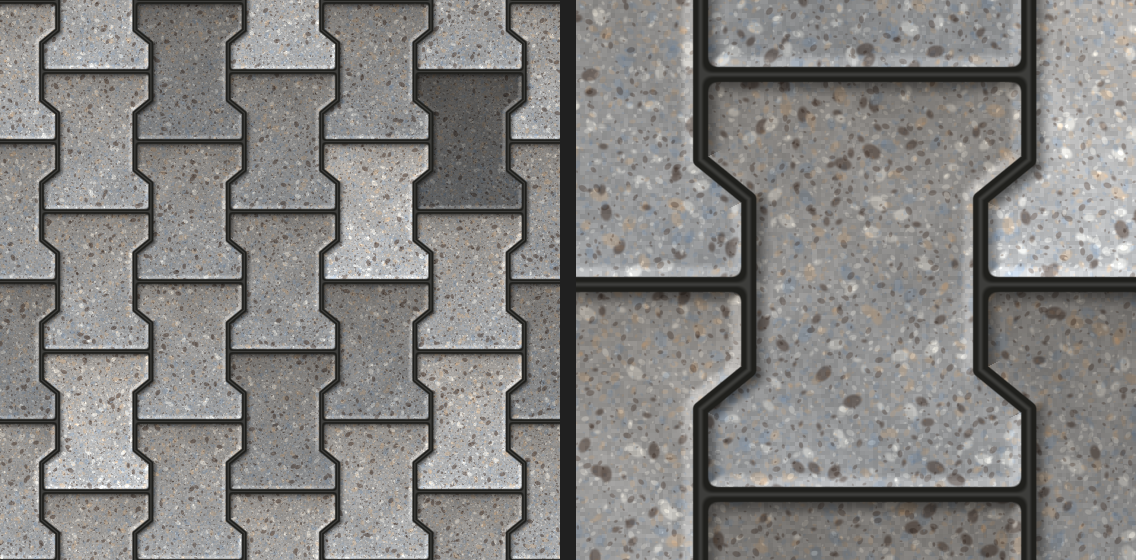
Left: the whole. Right: its middle third, enlarged.
This texture is drawn by a Shadertoy shader. Its source:

```glsl
// Interlocking concrete pavers: six staggered columns of four waisted stones.
// Each stone is folded to one quarter, where the distance to its zigzag side and
// flat end drives joint, lit rim and shadow. Cellular chips form the aggregate.

#define COLUMNS 6.0        // stones across
#define ROWS 4.0           // stones down
#define FLARE 0.086        // sideways swing of the side wall, in columns
#define SLANT 0.070        // half height of the slanted wall part
#define JOINT 0.027        // half width of the dark joint
#define RIM 0.066          // where the bevel ends
#define RIM_LIGHT 0.17     // brightness added on lit bevels
#define RIM_SHADE 0.50     // darkening on shaded bevels
#define CHIP_CELLS 96.0    // coarse aggregate cells across
#define GRAIN 0.13         // strength of the finest grain

const float STONE_H = COLUMNS / ROWS;
const float HALF_H = 0.5 * STONE_H;
const vec3 JOINT_COLOR = vec3(0.12, 0.12, 0.11);

// Brightness of each stone, column by column from the bottom up
const float TONES[24] = float[24](
    0.62, 0.52, 0.58, 0.63,  0.71, 0.61, 0.61, 0.64,
    0.61, 0.60, 0.57, 0.48,  0.53, 0.57, 0.53, 0.65,
    0.64, 0.52, 0.70, 0.54,  0.68, 0.62, 0.36, 0.60);

// Aggregate tints relative to the stone: brown, tan, blue grey, white
const vec3 CHIPS[4] = vec3[4](
    vec3(0.62, 0.55, 0.51), vec3(1.14, 1.03, 0.91),
    vec3(0.88, 0.95, 1.03), vec3(1.31, 1.30, 1.27));

vec3 hash3(vec2 p) {
    vec3 q = fract(p.xyx * vec3(0.1031, 0.1030, 0.0973));
    q += dot(q, q.yxz + 33.33);
    return fract((q.xxy + q.yzz) * q.zyx);
}

// Scatters randomly turned oval chips, one per cell
vec3 addChips(vec3 base, vec2 uv, float cells, float strength) {
    vec2 g = uv * cells;
    vec3 color = base;
    for (int j = -1; j <= 1; j++)
    for (int i = -1; i <= 1; i++) {
        vec2 cell = floor(g) + vec2(i, j);
        vec3 h = hash3(mod(cell, cells) + cells);
        vec2 o = g - cell - h.xy;
        float angle = 6.2832 * h.z;
        vec2 axis = vec2(cos(angle), sin(angle));
        float r = length(vec2(dot(o, axis), 1.5 * dot(o, vec2(-axis.y, axis.x))));
        float size = 0.16 + 0.42 * pow(fract(h.z * 7.3), 2.0);
        float mask = 1.0 - smoothstep(size - 0.16, size + 0.12, r);
        int kind = int(4.0 * fract(h.z * 31.7));
        color = mix(color, base * CHIPS[kind], mask * strength);
    }
    return color;
}

// Keeps the shorter of best and the vector from q to segment ab
void nearer(inout vec2 best, vec2 q, vec2 a, vec2 b) {
    vec2 ab = b - a;
    vec2 v = a + ab * clamp(dot(q - a, ab) / dot(ab, ab), 0.0, 1.0) - q;
    if (dot(v, v) < dot(best, best)) best = v;
}

// Position relative to the stone centre in a column; row is returned too
vec2 stoneLocal(vec2 p, float column, out float row) {
    float y = p.y - HALF_H * mod(column, 2.0);
    row = floor(y / STONE_H);
    return vec2(p.x - column, y - (row + 0.5) * STONE_H);
}

void mainImage(out vec4 fragColor, in vec2 fragCoord) {
    vec2 uv = fragCoord / iResolution.xy;
    vec2 p = uv * COLUMNS + vec2(-0.031, 0.016);
    float aa = COLUMNS / iResolution.y;

    // Find the stone, stepping to the neighbour beyond the zigzag wall
    float row, column = floor(p.x + 0.5);
    vec2 s = stoneLocal(p, column, row);
    float toEnd = HALF_H - abs(s.y);
    float halfWidth = 0.5 + FLARE * clamp((0.5 * HALF_H - toEnd) / SLANT, -1.0, 1.0);
    if (abs(s.x) > halfWidth) {
        column += sign(s.x);
        s = stoneLocal(p, column, row);
        toEnd = HALF_H - abs(s.y);
    }

    // Distance and outward direction to the wall and the end
    vec2 q = vec2(abs(s.x), toEnd), wall = vec2(9.0);
    vec2 wide = vec2(0.5 + FLARE, 0.5 * HALF_H - SLANT);
    vec2 waist = vec2(0.5 - FLARE, 0.5 * HALF_H + SLANT);
    nearer(wall, q, vec2(wide.x, 0.0), wide);
    nearer(wall, q, wide, waist);
    nearer(wall, q, waist, vec2(waist.x, HALF_H));
    float toWall = length(wall);
    vec2 outward = wall * vec2(sign(s.x), -sign(s.y)) / max(toWall, 1e-4);
    outward = mix(outward, vec2(0.0, sign(s.y)), smoothstep(-0.02, 0.02, toWall - toEnd));
    float blend = max(0.04 - abs(toWall - toEnd), 0.0);
    float edge = min(toWall, toEnd) - blend * blend / 0.16;

    // Stone tone: warm and dim at the top, cool and bright at the bottom
    int index = int(mod(column, COLUMNS)) * int(ROWS) + int(mod(row, ROWS));
    float down = 0.5 - s.y / STONE_H;
    vec3 color = TONES[index] * mix(vec3(0.96, 0.935, 0.905), vec3(1.04, 1.055, 1.07), down);
    color *= 1.0 - 0.16 * exp(-7.0 * (HALF_H - s.y));
    vec2 w = 6.2832 * uv;
    color *= 1.0 + 0.02 * (sin(7.0 * w.x + 2.0 * sin(5.0 * w.y)) + sin(9.0 * w.y + 2.0 * sin(8.0 * w.x)));

    // Aggregate and grain
    color = addChips(color, uv, 2.2 * CHIP_CELLS, 0.55);
    color = addChips(color, uv, CHIP_CELLS, 0.75);
    vec3 grain = hash3(floor(uv * 4.0 * CHIP_CELLS));
    color *= 1.0 + GRAIN * (grain.x - 0.5);

    // Bevel lit from the lower right, slightly worn
    float lit = dot(outward, vec2(0.707, -0.707));
    float rim = 1.0 - smoothstep(RIM - 0.018, RIM + 0.012, edge + 0.012 * (grain.y - 0.5));
    color += RIM_LIGHT * rim * max(lit, 0.0);
    color *= 1.0 - RIM_SHADE * max(-lit, 0.0) * (1.0 - smoothstep(JOINT, RIM + 0.02, edge));

    // Joint with a faint raised line of sand
    vec3 joint = JOINT_COLOR + 0.12 * (1.0 - smoothstep(0.0, 0.014, edge));
    color = mix(joint, color, smoothstep(JOINT - aa, JOINT + aa, edge));
    fragColor = vec4(clamp(color, 0.0, 1.0), 1.0);
}
```
